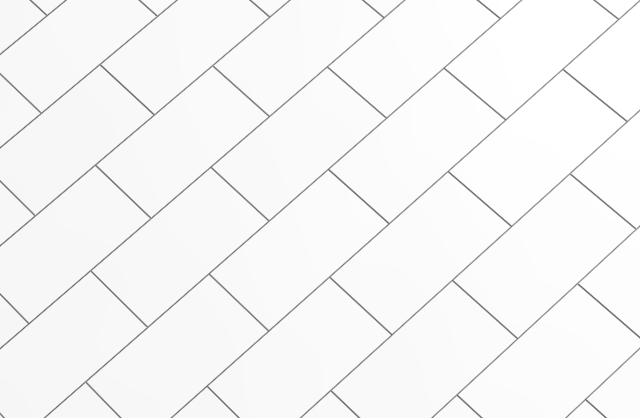
This pattern is drawn by a WebGL 1 fragment shader. Its source:

```glsl
precision highp float;
// White glazed tiles in a diagonal running bond with thin grey joints.
// Each point is mapped back through a gentle perspective to tile space;
// joint distances return to canvas space, so lines stay evenly thin.

uniform vec2 u_resolution;

float hash(vec2 p) {
  return fract(sin(dot(p, vec2(12.9898, 78.233))) * 43758.5453);
}

float noise(vec2 p) {
  vec2 i = floor(p), f = fract(p);
  f = f * f * (3.0 - 2.0 * f);
  return mix(mix(hash(i), hash(i + vec2(1.0, 0.0)), f.x),
             mix(hash(i + vec2(0.0, 1.0)), hash(i + vec2(1.0, 1.0)), f.x), f.y);
}

float cross2(vec2 a, vec2 b) {
  return a.x * b.y - a.y * b.x;
}

// Distance from x to the nearest whole number
float toInteger(float x) {
  return abs(x - floor(x + 0.5));
}

// Share of a pixel-wide filter covered by a line of the given width
float lineCoverage(float dist, float width, float pixel) {
  float r = 0.5 * width, h = 0.6 * pixel;
  return max(min(dist + h, r) - max(dist - h, -r), 0.0) / (2.0 * h);
}

void main() {
  // Canvas height is one unit
  vec2 p = gl_FragCoord.xy * 1.536 / u_resolution.x;
  float pixel = 1.536 / u_resolution.x;

  // Inverse perspective: u counts half tiles along a course, v counts courses
  vec2 along = vec2(0.146, 0.1271) - 0.008 * p;
  vec2 across = vec2(0.129, -0.1376) + 0.017 * p;
  vec2 offset = p - vec2(0.506, 0.602);
  float area = cross2(along, across);
  float u = cross2(offset, across) / area;
  float v = cross2(along, offset) / area;
  float depth = 1.0 + 0.008 * u - 0.017 * v;

  // Every course is shifted by half a tile
  float course = floor(v);
  float s = 0.5 * (u - course);
  vec2 tile = vec2(floor(s), course);

  // Distances to the long and the short joints
  float scale = abs(area) / depth;
  float longDist = toInteger(v) * scale / length(along);
  float shortDist = 2.0 * toInteger(s) * scale / length(across);

  // Glaze: light from the upper right, faint clouds and tile tints
  float light = smoothstep(-0.1, 1.7, dot(p, vec2(0.85, 0.4)));
  float glow = exp(-3.5 * dot(p - vec2(1.4, 0.92), p - vec2(1.4, 0.92)));
  float shade = 0.966 + 0.025 * light + 0.012 * glow;
  shade += 0.004 * (hash(tile) - 0.5) + 0.004 * (noise(p * 6.0) - 0.5);

  // Grey joints, paler toward the light; short ones are a little stronger
  float longLine = lineCoverage(longDist, 0.0029, pixel) * (1.0 - 0.22 * light);
  float jointId = floor(s + 0.5);
  float wear = 0.9 + 0.1 * hash(vec2(jointId, course) + 7.0);
  float shortLine = lineCoverage(shortDist, 0.0035, pixel) * wear;
  shade = mix(shade, 0.4, max(longLine, shortLine));

  gl_FragColor = vec4(vec3(min(shade, 1.0)), 1.0);
}
```
